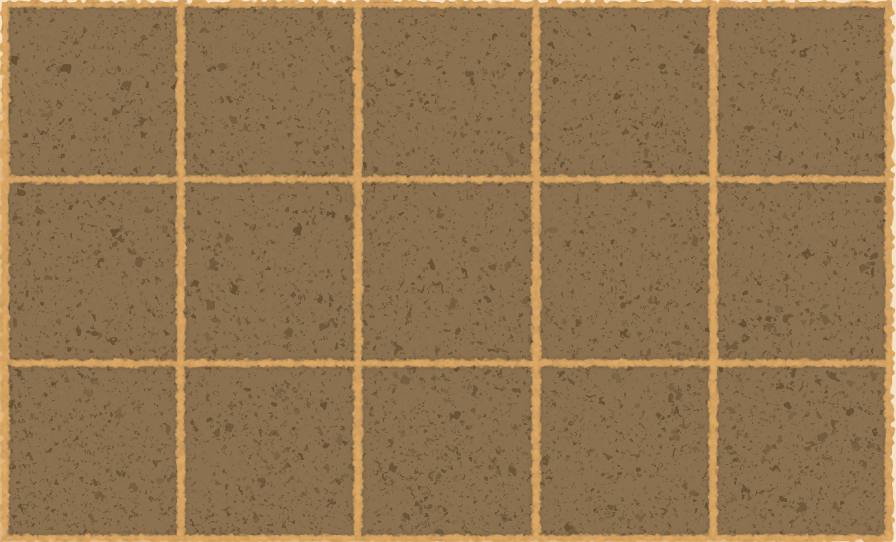
Write a WebGL 1 fragment shader that draws this texture.

```glsl
precision highp float;
// Speckled brown stone tiles, five across and three down, with ragged sandy grout.
uniform vec2 u_resolution;

const vec2 TILES = vec2(5.0, 3.0);
const vec3 STONE = vec3(0.545, 0.443, 0.312);
const vec3 SPECK = vec3(0.405, 0.315, 0.200);
const vec3 GROUT_DARK = vec3(0.73, 0.56, 0.34);
const vec3 GROUT_LIGHT = vec3(0.88, 0.67, 0.40);
const vec3 CHALK = vec3(0.97, 0.90, 0.80);

float hash(vec2 p) {
  vec3 q = fract(p.xyx * vec3(0.1031, 0.1030, 0.0973));
  q += dot(q, q.yzx + 33.33);
  return fract((q.x + q.y) * q.z);
}

vec2 hash2(vec2 p) {
  return vec2(hash(p), hash(p + 71.7));
}

float noise(vec2 p) {
  vec2 i = floor(p);
  vec2 f = fract(p);
  f = f * f * (3.0 - 2.0 * f);
  float low = mix(hash(i), hash(i + vec2(1.0, 0.0)), f.x);
  float high = mix(hash(i + vec2(0.0, 1.0)), hash(i + 1.0), f.x);
  return mix(low, high, f.y);
}

// Irregular scattered blobs: returns the strength of the darkest one here.
float specks(vec2 p, float scale, float density, float maxRadius, float pixel) {
  p = p * scale + 19.0;
  vec2 warp = vec2(noise(p * 2.3), noise(p * 2.3 + 43.0)) - 0.5;
  p += warp * 0.75;
  float soft = max(0.06, pixel * scale * 0.6);
  float strength = 0.0;
  for (int y = -1; y <= 1; y++) {
    for (int x = -1; x <= 1; x++) {
      vec2 cell = floor(p) + vec2(float(x), float(y));
      vec2 offset = p - cell - hash2(cell + scale);
      float size = hash(cell + 5.3 + scale);
      float radius = maxRadius * mix(0.35, 1.0, size * size);
      float present = step(hash(cell + 37.1 + scale), density);
      float tone = mix(0.35, 1.0, hash(cell + 83.9));
      float blob = 1.0 - smoothstep(-soft, soft, length(offset) - radius);
      strength = max(strength, blob * present * tone);
    }
  }
  return strength;
}

// Signed distance to the grid lines; everything beyond the frame is inside.
float gridDistance(vec2 p, vec2 halfWidth, float outside) {
  vec2 d = abs(p - floor(p + 0.5)) - halfWidth;
  return min(min(d.x, d.y), -outside);
}

vec3 stoneColor(vec2 p, float pixel) {
  float settled = mix(1.2, 0.75, p.y / TILES.y);
  float patches = settled * mix(0.6, 1.4, noise(p * 5.0));
  float dark = specks(p, 17.0, 0.24 * patches, 0.40, pixel);
  dark = max(dark, specks(p, 35.0, 0.25 * patches, 0.42, pixel));
  dark = max(dark, 0.85 * specks(p, 68.0, 0.14 * settled, 0.55, pixel));
  float grain = (noise(p * 60.0) - 0.5) * 0.012;
  return mix(STONE + grain, SPECK, dark);
}

vec3 groutColor(vec2 p, float depth) {
  float mottle = 0.6 * noise(p * 40.0) + 0.4 * noise(p * 85.0 + 7.0);
  float core = smoothstep(-0.004, 0.018, depth);
  return mix(GROUT_DARK, GROUT_LIGHT, clamp(core * 0.55 + mottle * 0.7 - 0.15, 0.0, 1.0));
}

void main() {
  // Tile coordinates, with a thin margin and slightly uneven spacing.
  vec2 uv = gl_FragCoord.xy / u_resolution;
  vec2 p = (uv - vec2(0.0054, 0.007)) / vec2(0.987, 0.985) * TILES;
  p += vec2(0.006, 0.019) * sin(6.28318 * p / TILES);
  float pixel = TILES.y / u_resolution.y;

  // Grout with crumbling edges
  vec2 beyond = max(-p, p - TILES);
  float outside = max(beyond.x, beyond.y);
  float crumble = (noise(p * 32.0) - 0.5) * 0.013 + (noise(p * 75.0) - 0.5) * 0.012;
  float d = gridDistance(p, vec2(0.025, 0.020), outside) + crumble;
  float soft = 0.005 + pixel * 0.5;
  float grout = 1.0 - smoothstep(-soft, soft, d);

  // Stone, faintly shaded beside the grout
  vec3 color = stoneColor(p, pixel);
  color *= 1.0 - 0.07 * (1.0 - smoothstep(0.0, 0.025, d));
  color = mix(color, groutColor(p, -d), grout);

  // Chalky wear on the outer rim, strongest at the top and right
  float exposure = max(smoothstep(2.0, 3.0, p.y), smoothstep(4.5, 5.0, p.x));
  float flake = outside + (noise(p * 38.0 + 11.0) - 0.5) * 0.035;
  float wear = smoothstep(0.014, 0.026, flake) * mix(0.3, 0.95, exposure);
  color = mix(color, CHALK, wear);

  gl_FragColor = vec4(color, 1.0);
}
```
